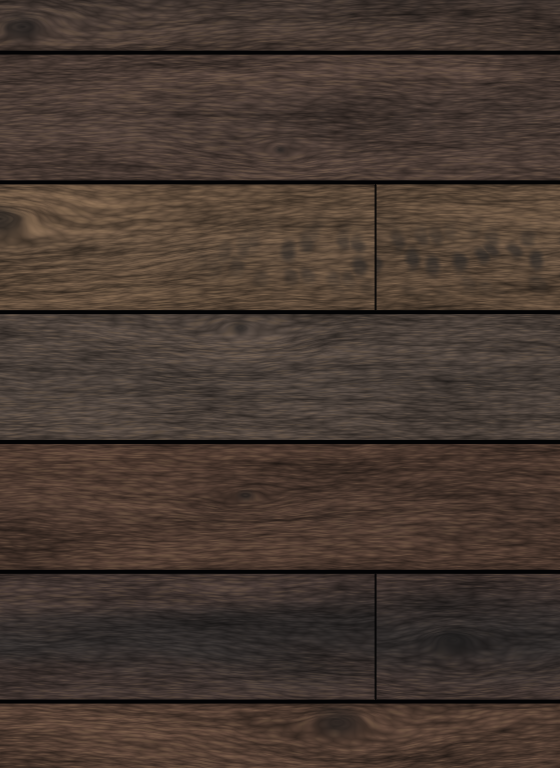
A Shadertoy shader for this texture:

```glsl
const float PLANK_HEIGHT = 0.169;
const float FIRST_SEAM = 0.0865;
const float JOINT_X = 0.489;
const vec3 SEAM_COLOR = vec3(0.012, 0.012, 0.014);
const vec3 SHADE_COLOR = vec3(0.145, 0.14, 0.14);
const vec3 GOLD_COLOR = vec3(0.47, 0.38, 0.28);

// Plank tints, bottom to top
const vec3 TINT[7] = vec3[7](
    vec3(0.30, 0.225, 0.185), vec3(0.235, 0.19, 0.175), vec3(0.275, 0.205, 0.17),
    vec3(0.285, 0.245, 0.22), vec3(0.345, 0.275, 0.215), vec3(0.275, 0.22, 0.195),
    vec3(0.26, 0.21, 0.185));

// Knot centre and radius for each plank
const vec3 KNOT[7] = vec3[7](
    vec3(0.44, 0.06, 0.022), vec3(0.59, 0.167, 0.020), vec3(0.32, 0.355, 0.008),
    vec3(0.313, 0.573, 0.011), vec3(0.0, 0.715, 0.026), vec3(0.365, 0.805, 0.006),
    vec3(0.03, 0.965, 0.022));

// Strength of the dark central band, the cross figure and the growth rings
const vec3 CHARACTER[7] = vec3[7](
    vec3(0.0, 0.1, 0.8), vec3(0.75, 0.2, 0.4), vec3(0.05, 0.1, 0.4),
    vec3(0.15, 0.1, 0.4), vec3(0.1, 0.9, 1.3), vec3(0.1, 0.15, 0.4),
    vec3(0.25, 0.2, 1.0));

vec2 hash2(vec2 p) {
    vec2 k = vec2(dot(p, vec2(127.1, 311.7)), dot(p, vec2(269.5, 183.3)));
    return fract(sin(k) * 43758.5);
}

// Distance to the nearest scattered point
float cellular(vec2 p) {
    vec2 cell = floor(p), f = fract(p);
    float nearest = 4.0;
    for (int j = -1; j <= 1; j++)
        for (int i = -1; i <= 1; i++) {
            vec2 o = vec2(i, j);
            vec2 d = o + hash2(cell + o) - f;
            nearest = min(nearest, dot(d, d));
        }
    return sqrt(nearest);
}

// Layered, rotated sines, roughly -1 to 1
float waves(vec2 p) {
    float sum = 0.0, amp = 0.5;
    for (int i = 0; i < 5; i++) {
        sum += amp * sin(p.x + 1.4 * sin(p.y));
        p = mat2(0.8, 0.6, -0.6, 0.8) * p * 1.75 + 2.3;
        amp *= 0.6;
    }
    return sum;
}

// Grain height: level far away, curling into rings beside the knot
float grainHeight(vec2 p, vec3 knot, float seed) {
    vec2 d = (p - knot.xy) * vec2(0.4, 1.0);
    float curl = exp(-length(d) / (knot.z * 2.2));
    float warp = waves(vec2(p.x * 9.0, p.y * 30.0) + seed);
    return mix(d.y, length(d), curl) + 0.005 * warp;
}

vec3 wood(vec2 p, float v, vec3 tint, vec3 knot, vec3 character, float seed) {
    float h = grainHeight(p, knot, seed);
    vec2 g = vec2(p.x, h);

    // Fibres, pores, rings and broad tone
    float fibre = 0.45 - cellular(g * vec2(26.0, 230.0) + seed);
    float pores = 0.45 - cellular(g * vec2(55.0, 390.0) + seed * 2.0);
    float streak = 0.45 - cellular(g * vec2(5.0, 75.0) + seed * 3.0);
    float broad = waves(g * vec2(7.0, 42.0) + seed * 1.7);
    float rings = sin(h * 560.0 + 2.5 * waves(g * vec2(6.0, 25.0) + seed));
    float ringFade = exp(-length((p - knot.xy) * vec2(0.5, 1.0)) * 9.0);
    float ringTone = rings * character.z * ringFade;
    float tone = 0.38 * fibre + 0.38 * pores + 0.35 * streak + 0.15 * broad + 0.14 * ringTone;
    vec3 color = tint * (1.02 + tone);

    // Pale fibres and ring crests
    float crest = smoothstep(0.12, 0.42, fibre + 0.15 * broad + 0.18 * ringTone);
    color = mix(color, GOLD_COLOR * (0.5 + 1.6 * tint.r), 0.28 * crest);

    // Dark heart band and upright figure patches
    float band = exp(-pow((v - 0.5 + 0.12 * broad) / 0.25, 2.0));
    color = mix(color, SHADE_COLOR * (1.0 + tone), band * character.x);
    float patches = smoothstep(0.5, 0.15, cellular(p * vec2(36.0, 22.0) + seed + 0.3 * broad));
    float place = exp(-pow((v - 0.42) / 0.2, 2.0)) * smoothstep(0.2, 0.42, p.x);
    color = mix(color, SHADE_COLOR, 0.65 * patches * place * character.y);

    // Knot core with an uneven rim
    float r = length((p - knot.xy) * vec2(0.65, 1.0)) / knot.z;
    float core = smoothstep(1.3, 0.15, r + 0.25 * broad);
    return mix(color, SHADE_COLOR * 0.75, 0.6 * core);
}

float lineMask(float distance, float halfWidth, float pixel) {
    return 1.0 - smoothstep(halfWidth - pixel * 0.6, halfWidth + pixel * 0.6, distance);
}

void mainImage(out vec4 fragColor, in vec2 fragCoord) {
    vec2 p = fragCoord / iResolution.y;
    float pixel = 1.0 / iResolution.y;
    float t = (p.y - FIRST_SEAM) / PLANK_HEIGHT;
    float row = floor(t), v = fract(t);
    int index = clamp(int(row) + 1, 0, 6);

    // Every third row is split by an upright joint
    float jointed = 1.0 - step(0.5, mod(row, 3.0));
    float side = jointed * step(JOINT_X, p.x);
    float seed = 11.3 + row * 7.31 + side * 4.7;
    vec3 color = wood(p, v, TINT[index], KNOT[index], CHARACTER[index], seed);

    // Soft edge shade, then seams
    float seamDistance = min(v, 1.0 - v) * PLANK_HEIGHT;
    float jointDistance = abs(p.x - JOINT_X);
    color *= 1.0 - 0.25 * exp(-seamDistance / 0.004);
    float seam = lineMask(seamDistance, 0.0026, pixel);
    float joint = jointed * lineMask(jointDistance, 0.0013, pixel);
    color = mix(color, SEAM_COLOR, max(seam, joint * 0.9));
    fragColor = vec4(color, 1.0);
}
```
